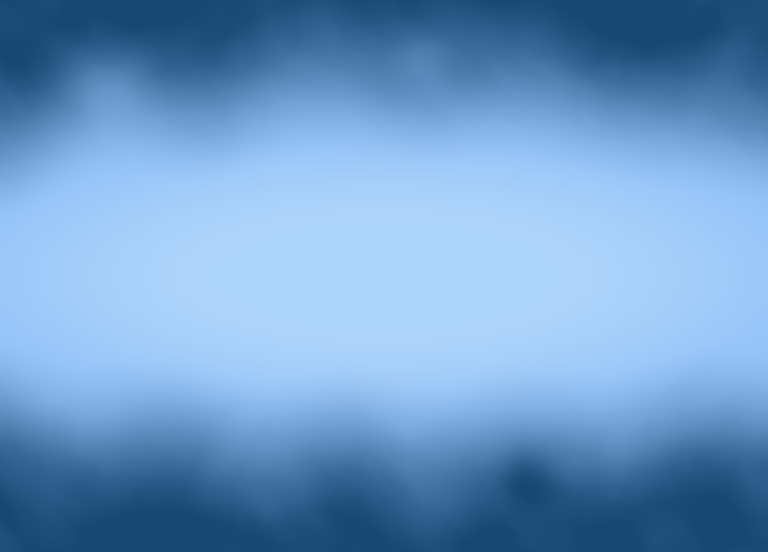
This background is drawn by a WebGL 2 fragment shader. Its source:

```glsl
#version 300 es
precision highp float;
// A pale blue glowing band between dark, misty edges at the top and bottom.
// Each edge is a soft ramp whose height follows a bow plus a sine ripple;
// layered noise and a few broad puffs break the ramps into cloud.

#define EDGE_SOFTNESS 0.165
#define TOP_EDGE 0.86
#define BOTTOM_EDGE 0.17
#define MIST_SCALE 9.0
#define MIST_STRENGTH 0.34
#define GLOW_RADII vec2(0.60, 0.27)
#define DEEP_BLUE vec3(0.095, 0.28, 0.455)
#define SKY_BLUE vec3(0.575, 0.76, 0.975)
#define GLOW_BLUE vec3(0.68, 0.83, 0.98)

uniform vec2 u_resolution;
out vec4 fragColor;

const float TAU = 6.2832;

float hash(vec2 cell) {
    vec3 p = fract(cell.xyx * 0.1031);
    p += dot(p, p.yzx + 33.33);
    return fract((p.x + p.y) * p.z);
}

// Smoothly interpolated lattice noise, 0 to 1
float noise(vec2 p) {
    vec2 cell = floor(p);
    vec2 f = fract(p);
    f = f * f * f * (f * (f * 6.0 - 15.0) + 10.0);
    float low = mix(hash(cell), hash(cell + vec2(1, 0)), f.x);
    float high = mix(hash(cell + vec2(0, 1)), hash(cell + vec2(1, 1)), f.x);
    return mix(low, high, f.y);
}

// Layered, rotated noise centred on zero
float mist(vec2 p) {
    float sum = 0.0;
    float weight = 0.6;
    for (int i = 0; i < 3; i++) {
        sum += weight * (noise(p) - 0.5);
        p = mat2(1.5, 1.1, -1.1, 1.5) * p + 7.3;
        weight *= 0.45;
    }
    return sum;
}

// Soft round blot
float puff(vec2 uv, vec2 centre, vec2 size) {
    vec2 d = (uv - centre) / size;
    return exp(-dot(d, d));
}

// Darkness of the two edges, 0 in the band and 1 in the depths
float edgeCover(vec2 uv) {
    float bow = (2.0 * uv.x - 1.0) * (2.0 * uv.x - 1.0);
    float topRipple = 0.025 * (1.0 - uv.x) * cos(TAU * (uv.x - 0.14) / 0.27);
    float lowRipple = 0.012 * cos(TAU * (uv.x - 0.68) / 0.23);
    float top = TOP_EDGE - 0.085 * bow + topRipple;
    float bottom = BOTTOM_EDGE + 0.05 * bow + lowRipple;
    float depth = max(uv.y - top, bottom - uv.y);
    return smoothstep(-EDGE_SOFTNESS, EDGE_SOFTNESS, depth);
}

void main() {
    vec2 uv = gl_FragCoord.xy / u_resolution;
    vec2 p = vec2(uv.x * 1.39, uv.y);

    // Misty edges
    float cover = edgeCover(uv);
    float texture_ = mist(p * MIST_SCALE + 0.6 * sin(p.yx * 8.0));
    float amount = cover * (1.6 - cover);
    cover += MIST_STRENGTH * amount * texture_;

    // Broad light puffs and dark hollows
    cover -= 0.16 * puff(uv, vec2(0.56, 0.91), vec2(0.04, 0.05));
    cover -= 0.12 * puff(uv, vec2(0.14, 0.85), vec2(0.05, 0.06));
    cover -= 0.10 * puff(uv, vec2(0.95, 0.90), vec2(0.03, 0.06));
    cover -= 0.12 * puff(uv, vec2(0.56, 0.07), vec2(0.06, 0.06));
    cover += 0.18 * puff(uv, vec2(0.685, 0.13), vec2(0.035, 0.06));
    cover += 0.12 * puff(uv, vec2(0.83, 0.89), vec2(0.06, 0.07));

    // Elliptical glow at the centre of the band
    float radius = length((uv - 0.5) / GLOW_RADII);
    vec3 band = mix(SKY_BLUE, GLOW_BLUE, 1.0 - smoothstep(0.35, 1.1, radius));

    fragColor = vec4(mix(band, DEEP_BLUE, clamp(cover, 0.0, 1.0)), 1.0);
}
```
